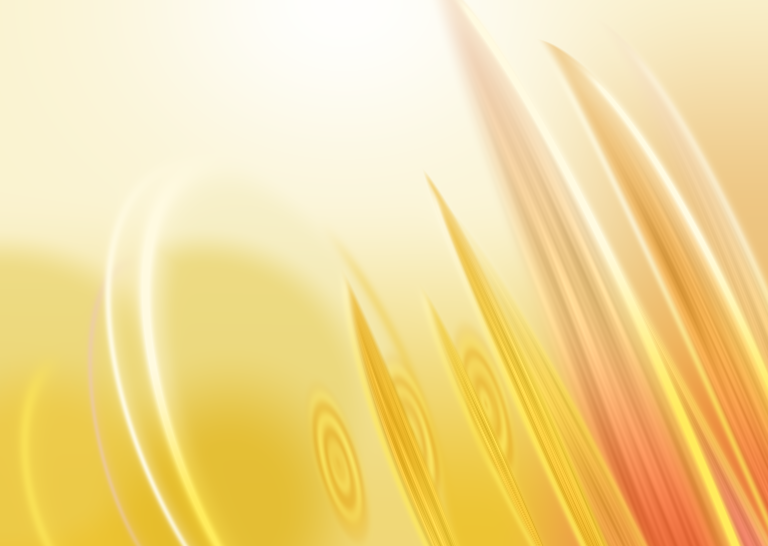
This background is drawn by a WebGL 1 fragment shader. Its source:

```glsl
precision highp float;
uniform vec2 u_resolution;

const vec3 CREAM = vec3(0.98, 0.95, 0.81);
const vec3 STRAW = vec3(0.95, 0.87, 0.54);
const vec3 OLIVE = vec3(0.92, 0.84, 0.46);
const vec3 GOLD = vec3(0.93, 0.77, 0.2);
const vec3 AMBER = vec3(0.91, 0.68, 0.12);
const vec3 PEACH = vec3(0.93, 0.77, 0.5);
const vec3 BLUSH = vec3(0.93, 0.79, 0.7);
const vec3 ORANGE = vec3(0.94, 0.66, 0.27);
const vec3 EMBER = vec3(0.91, 0.42, 0.23);
const vec3 ROSE = vec3(0.9, 0.43, 0.43);
const vec3 LEMON = vec3(1.0, 0.92, 0.36);
const vec3 IVORY = vec3(1.0, 0.98, 0.88);

float slope(vec2 cell, vec2 f) {
  float a = 6.2832 * fract(sin(dot(cell, vec2(127.1, 311.7))) * 43758.5);
  return dot(vec2(cos(a), sin(a)), f);
}

float gradientNoise(vec2 p) {
  vec2 i = floor(p), f = fract(p), e = vec2(1, 0);
  vec2 w = f * f * (3.0 - 2.0 * f);
  return mix(mix(slope(i, f), slope(i + e, f - e), w.x),
             mix(slope(i + e.yx, f - e.yx), slope(i + 1.0, f - 1.0), w.x), w.y);
}

float bell(float d, float width) {
  return exp(-d * d / (width * width));
}

// Approximate signed distance to a slanted ellipse
float ellipse(vec2 p, vec2 center, vec2 size, float slant) {
  vec2 q = (p - center) / size;
  float v = (dot(q, q) - 2.0 * slant * q.x * q.y) / (1.0 - slant * slant);
  return (sqrt(v) - 1.0) * size.x;
}

vec3 dome(vec3 col, float d, float soft, vec3 tint, float opacity) {
  return mix(col, tint, opacity * (1.0 - smoothstep(-soft, soft * 0.3, d)));
}

// Bright left side of a glass ring
vec3 arc(vec3 col, vec2 p, vec2 center, vec2 size, float slant, float width, vec3 tint, float gain) {
  float d = ellipse(p, center, size, slant);
  vec2 q = (p - center) / size;
  float side = 1.0 - smoothstep(-0.9, 0.0, q.x + 0.3 * q.y);
  float glow = bell(d, width) + 0.35 * bell(d + width, width * 2.5);
  return mix(col, tint, min(glow * gain * side, 1.0));
}

// Small lens with concentric streaks
vec3 swirl(vec3 col, vec2 p, vec2 center, vec2 size) {
  float d = ellipse(p, center, size, -0.65) / size.x;
  float n = gradientNoise(vec2(d * 6.0, p.y * 9.0)) + 0.5 * sin(d * 17.0 + p.y * 14.0);
  vec3 tint = mix(AMBER, LEMON, clamp(0.45 + 0.5 * n, 0.0, 1.0));
  return dome(col, d, 0.4, tint, 0.65);
}

// Curved blade: shape holds left and right base, then their bends
vec3 blade(vec3 col, vec2 p, vec2 tip, vec4 shape, float soft, vec3 top, vec3 mid, vec3 low, vec2 rims, float opacity) {
  float t = max(1.0 - p.y / tip.y, 0.0001);
  vec2 edge = tip.x + (shape.xy - tip.x) * pow(vec2(t), shape.zw);
  float l = p.x - edge.x, r = edge.y - p.x;
  float across = l / max(edge.y - edge.x, 0.002);
  float streak = gradientNoise(vec2(across * 9.0, t * 2.0 + tip.x * 17.0));
  streak += 0.6 * gradientNoise(vec2(across * 27.0, t * 3.0 + tip.x * 31.0));
  vec3 body = mix(mix(top, mid, smoothstep(0.0, 0.6, t)), low, smoothstep(0.55, 1.0, t));
  body += 0.18 * streak * smoothstep(0.1, 0.6, t);
  col = mix(col, body, opacity * smoothstep(0.0, soft, l) * smoothstep(0.0, 0.012, r));
  float leftRim = bell(l - 0.006, 0.007) * rims.x;
  float rightRim = (bell(r - 0.01, 0.011) + 0.45 * bell(r - 0.025, 0.03) * smoothstep(0.0, 0.01, r)) * rims.y;
  vec3 shine = mix(LEMON, IVORY, smoothstep(0.2, 0.6, p.y));
  return mix(col, shine, min((leftRim + rightRim) * smoothstep(0.0, 0.12, t), 1.0));
}

vec3 background(vec2 p) {
  vec3 col = mix(GOLD, STRAW, smoothstep(0.02, 0.42, p.y));
  col = mix(col, CREAM, smoothstep(0.3, 0.66, p.y));
  col = mix(col, vec3(1), 0.95 * bell(length((p - vec2(0.63, 1)) * vec2(1, 1.25)), 0.4));
  float right = smoothstep(0.9, 1.3, p.x);
  col = mix(col, PEACH, right * (1.0 - smoothstep(0.55, 1.1, p.y)));
  col = mix(col, ORANGE, right * (1.0 - smoothstep(0.2, 0.6, p.y)));
  return mix(col, EMBER, right * (1.0 - smoothstep(0.0, 0.4, p.y)));
}

vec3 leftDomes(vec3 col, vec2 p) {
  vec2 center = vec2(0.55, 0.212), size = vec2(0.284, 0.485);
  float arch = ellipse(p, center, size, -0.528);
  float inner = ellipse(p, vec2(0.37, 0.25), vec2(0.31, 0.32), 0.0);
  col = dome(col, ellipse(p, vec2(0, 0.267), vec2(0.33, 0.297), 0.0), 0.07, OLIVE, 0.75);
  col = dome(col, ellipse(p, vec2(0.08), vec2(0.24, 0.26), 0.0), 0.1, GOLD, 0.6);
  col = dome(col, arch, 0.04, vec3(0.95, 0.92, 0.73), 0.5);
  col = dome(col, max(arch, inner), 0.06, OLIVE, 0.8);
  col = dome(col, ellipse(p, vec2(0.42, 0.07), vec2(0.23, 0.26), 0.0), 0.14, GOLD - 0.04, 0.85);
  col = mix(col, GOLD, 0.35 * bell(arch, 0.012) * smoothstep(0.58, 0.68, p.x));
  col = arc(col, p, vec2(0.165, 0.12), vec2(0.12, 0.22), -0.3, 0.01, LEMON, 0.5);
  col = arc(col, p, vec2(0.312, 0.212), vec2(0.147, 0.31), -0.4, 0.005, BLUSH, 0.5);
  col = arc(col, p, vec2(0.522, 0.212), vec2(0.324, 0.49), -0.5, 0.007, IVORY, 0.75);
  return arc(col, p, center, size, -0.528, 0.012, mix(LEMON, IVORY, smoothstep(0.05, 0.35, p.y)), 0.95);
}

void main() {
  vec2 p = gl_FragCoord.xy / u_resolution.y;
  vec3 col = leftDomes(background(p), p);

  // Large blades, back to front
  col = blade(col, p, vec2(1.08, 0.972), vec4(1.47, 1.593, 0.85, 0.66), 0.06, BLUSH, PEACH, EMBER, vec2(0, 0.5), 0.55);
  col = blade(col, p, vec2(0.98, 0.93), vec4(1.42, 1.538, 0.92, 0.62), 0.03, PEACH, ORANGE, EMBER, vec2(0.7, 0.85), 0.85);
  col = blade(col, p, vec2(0.95, 0.8), vec4(1.3, 1.42, 0.85, 0.9), 0.03, BLUSH, ORANGE, ROSE, vec2(0, 0.4), 0.8);
  col = blade(col, p, vec2(0.769, 1.073), vec4(1.135, 1.359, 1.15, 0.73), 0.06, BLUSH, PEACH, EMBER, vec2(0, 0.95), 0.85);

  // Small golden lenses and blades
  for (int i = 0; i < 3; i++) {
    col = swirl(col, p, vec2(0.62, 0.15) + float(i) * vec2(0.135, 0.055), vec2(0.06, 0.15));
  }
  col = blade(col, p, vec2(0.764, 0.49), vec4(0.97, 1, 1.3, 0.85), 0.025, GOLD, GOLD, AMBER, vec2(0.55, 0.15), 0.85);
  col = blade(col, p, vec2(0.622, 0.52), vec4(0.775, 0.845, 1.6, 0.9), 0.025, AMBER, AMBER, GOLD, vec2(0.65, 0.15), 0.9);
  col = blade(col, p, vec2(0.8, 0.64), vec4(1.08, 1.19, 1.1, 0.8), 0.02, STRAW, GOLD, ORANGE, vec2(0, 0.3), 0.6);
  col = blade(col, p, vec2(0.771, 0.696), vec4(1.062, 1.117, 1.13, 0.83), 0.012, AMBER, GOLD, AMBER, vec2(0.75, 0.3), 0.9);
  gl_FragColor = vec4(clamp(col, 0.0, 1.0), 1);
}
```
